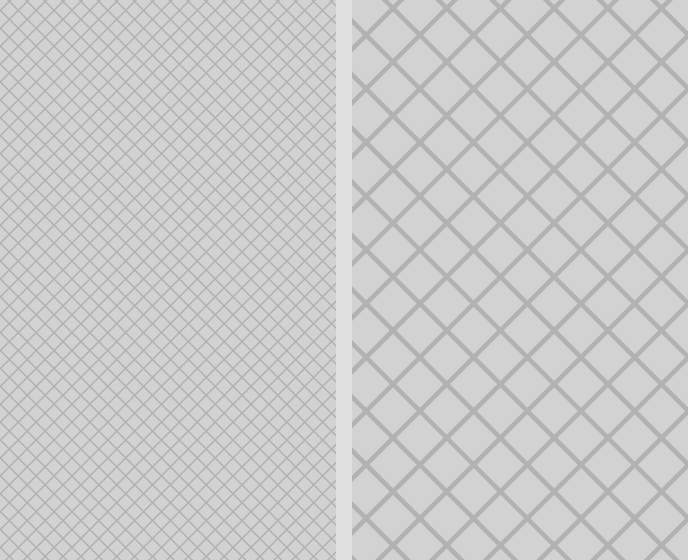
Left, the full canvas; right, a detail of the centre.
Give the GLSL for this pattern, as a WebGL 1 fragment shader.

```glsl
precision highp float;

uniform vec2 u_resolution;

const float CELLS_DOWN = 31.28;              // diamonds per canvas height
const vec2 CROSSING = vec2(0.52, 31.2);      // one crossing, in cells
const float LINE_WIDTH = 0.122;              // share of the line spacing
const vec3 GROUND_COLOR = vec3(0.824);
const vec3 LINE_COLOR = vec3(0.698);

// Coverage of lines lying on every whole number
float lineCoverage(float t, float pixel) {
    float dist = abs(fract(t + 0.5) - 0.5);
    return clamp((0.5 * LINE_WIDTH - dist) / pixel + 0.5, 0.0, 1.0);
}

void main() {
    vec2 cell = gl_FragCoord.xy / u_resolution.y * CELLS_DOWN - CROSSING;
    float pixel = CELLS_DOWN * sqrt(2.0) / u_resolution.y;

    // Two diagonal line families
    float rising = lineCoverage(cell.x - cell.y, pixel);
    float falling = lineCoverage(cell.x + cell.y, pixel);

    // Union keeps the crossings solid
    float lattice = 1.0 - (1.0 - rising) * (1.0 - falling);
    gl_FragColor = vec4(mix(GROUND_COLOR, LINE_COLOR, lattice), 1.0);
}
```
